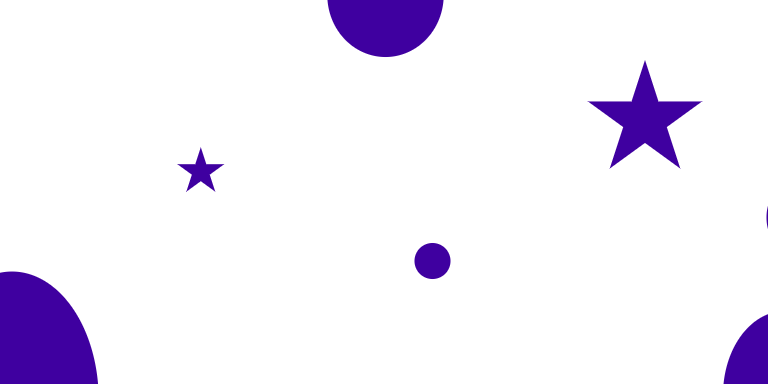
Reproduce this background procedurally as a WebGL 1 fragment shader.

```glsl
precision highp float;
// Flat violet stars and rounded blobs scattered on a white ground.
// Each part is a signed distance; their union is filled once with a
// smooth edge. Lengths are in canvas heights, origin at the lower left.

uniform vec2 u_resolution;

const vec3 PAPER = vec3(1.0);
const vec3 VIOLET = vec3(0.247, 0.0, 0.627);

// Ellipses: centre in xy, radii in zw
const vec4 TOP_BLOB = vec4(1.0039, 1.0130, 0.1516, 0.1615);
const vec4 LEFT_BLOB = vec4(0.0313, -0.0417, 0.2258, 0.3346);
const vec4 RIGHT_BLOB = vec4(2.0443, -0.0286, 0.1615, 0.2188);
const vec4 EDGE_BLOB = vec4(2.0169, 0.4336, 0.0208, 0.0521);
const vec4 DOT = vec4(1.1263, 0.3203, 0.0469, 0.0469);

// Stars: centre in xy, tip radius in z
const vec3 BIG_STAR = vec3(1.6797, 0.6875, 0.1563);
const vec3 SMALL_STAR = vec3(0.5229, 0.5526, 0.0641);

const float FIFTH_TURN = 1.256637;

// First-order distance to an ellipse
float ellipseDistance(vec2 p, vec4 ellipse) {
  vec2 q = (p - ellipse.xy) / ellipse.zw;
  float slope = 2.0 * length(q / ellipse.zw);
  return (dot(q, q) - 1.0) / max(slope, 0.001);
}

// Five-pointed star: fold into one half-arm, then measure to its edge line
float starDistance(vec2 p, vec3 star) {
  vec2 q = p - star.xy;
  float angle = atan(q.x, q.y + 1e-6);
  float folded = abs(mod(angle + 0.5 * FIFTH_TURN, FIFTH_TURN) - 0.5 * FIFTH_TURN);
  return length(q) * cos(FIFTH_TURN - folded) - star.z * cos(FIFTH_TURN);
}

void main() {
  vec2 p = gl_FragCoord.xy / u_resolution.y;

  // Union of all parts
  float d = ellipseDistance(p, TOP_BLOB);
  d = min(d, ellipseDistance(p, LEFT_BLOB));
  d = min(d, ellipseDistance(p, RIGHT_BLOB));
  d = min(d, ellipseDistance(p, EDGE_BLOB));
  d = min(d, ellipseDistance(p, DOT));
  d = min(d, starDistance(p, BIG_STAR));
  d = min(d, starDistance(p, SMALL_STAR));

  // Edge smoothed over one pixel
  float coverage = clamp(0.5 - d * u_resolution.y, 0.0, 1.0);
  gl_FragColor = vec4(mix(PAPER, VIOLET, coverage), 1.0);
}
```
